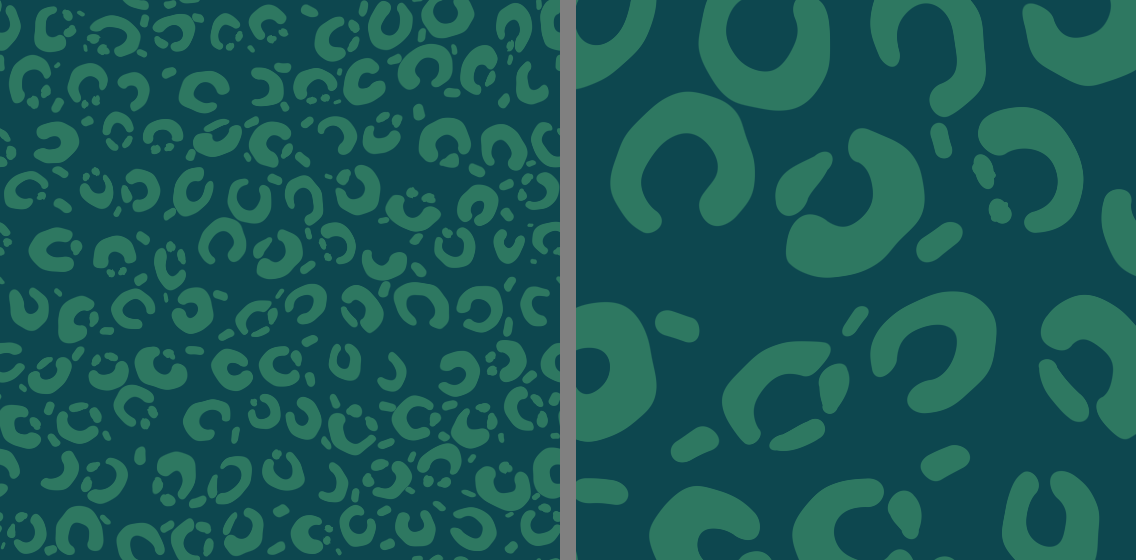
Left: the whole. Right: its middle third, enlarged.
Give the GLSL for this pattern, as a Shadertoy shader.

```glsl
// Seamless leopard rosettes: broken, hand-cut rings and loose spots in green on deep teal.

const float PI = 3.14159265;
const float CELLS = 10.0; // rosettes per side, even so that staggered rows wrap

vec4 hash4(vec2 c) {
    vec4 q = fract(c.xyxy * vec4(0.1031, 0.1030, 0.0973, 0.1099));
    q += dot(q, q.wzxy + 33.33);
    return fract((q.xxyz + q.yzzw) * q.zywx);
}

float gradientDot(vec2 corner, vec2 offset, float period) {
    float angle = 2.0 * PI * hash4(mod(corner, period) + 51.0).x;
    return dot(vec2(cos(angle), sin(angle)), offset);
}

// Gradient noise that repeats after a whole number of lattice steps
float noise(vec2 p, float period) {
    vec2 i = floor(p), f = p - i;
    vec2 u = f * f * f * (f * (f * 6.0 - 15.0) + 10.0);
    vec2 e = vec2(1.0, 0.0);
    return mix(
        mix(gradientDot(i, f, period), gradientDot(i + e, f - e, period), u.x),
        mix(gradientDot(i + e.yx, f - e.yx, period), gradientDot(i + 1.0, f - 1.0, period), u.x),
        u.y);
}

vec2 noise2(vec2 p, float period) {
    return vec2(noise(p, period), noise(p + vec2(1.37, 2.71), period));
}

// Jittered centre of a rosette in a staggered grid
vec2 centre(vec2 id) {
    vec2 jitter = hash4(mod(id, CELLS) + 7.0).xy - 0.5;
    return id + 0.5 + vec2(0.5 * mod(id.y, 2.0), 0.0) + 0.34 * jitter;
}

// Outer radius that leaves a channel to the nearest neighbour
float outerRadius(vec2 id, vec2 c) {
    float nearest = 2.0;
    for (int k = 0; k < 9; k++) {
        if (k == 4) continue;
        vec2 step = vec2(k % 3, k / 3) - 1.0;
        nearest = min(nearest, distance(c, centre(id + step)));
    }
    return clamp(0.5 * nearest - 0.02, 0.25, 0.44);
}

// Round-ended arc whose width swells in the middle and leans to one end
float arc(vec2 p, float radius, float mid, float halfAngle, float width, float lean) {
    float a = mod(atan(p.y, p.x) - mid + PI, 2.0 * PI) - PI;
    a = clamp(a, -halfAngle, halfAngle);
    float t = a / halfAngle;
    vec2 nearest = radius * vec2(cos(mid + a), sin(mid + a));
    return distance(p, nearest) - width * (1.08 + lean * t - 0.2 * t * t);
}

// Open ring with none, one or two short strokes in its gap
float rosette(vec2 p, vec2 id) {
    vec2 c = centre(id);
    vec4 h = hash4(mod(id, CELLS) + 101.0), k = hash4(mod(id, CELLS) + 203.0);
    float outer = outerRadius(id, c);
    float width = outer * mix(0.24, 0.34, h.x);
    float radius = outer - width;
    float halfAngle = mix(1.3, 2.6, h.y);
    float mid = 2.0 * PI * h.z;

    float tilt = PI * h.w;
    vec2 q = mat2(cos(tilt), -sin(tilt), sin(tilt), cos(tilt)) * (p - c);
    q.y *= 1.0 + 0.25 * k.x;
    float d = arc(q, radius, mid, halfAngle, width, 0.5 * (k.y - 0.5));

    float strokeWidth = 0.2 * outer;
    float room = PI - halfAngle - (width + strokeWidth + 0.05) / radius;
    if (room < 0.02 || k.z > 0.85) return d;
    float split = (strokeWidth + 0.03) / radius;
    if (room < split + 0.1)
        return min(d, arc(q, radius, mid + PI, room, strokeWidth, 0.2));
    float halfStroke = 0.5 * (room - split);
    for (float side = -1.0; side < 2.0; side += 2.0)
        d = min(d, arc(q, radius, mid + PI + side * (split + halfStroke), halfStroke,
                       strokeWidth, 0.5 * (k.w - 0.5)));
    return d;
}

// Loose spot in the space between three rosettes, above or below the row
float spot(vec2 p, vec2 id, float side) {
    vec4 h = hash4(mod(id, CELLS) + 307.0 + 40.0 * side);
    vec2 a = centre(id), b = centre(id + vec2(1.0, 0.0));
    vec2 c = centre(id + vec2(mod(id.y, 2.0), side));
    vec2 m = (a + b + c) / 3.0;
    float size = min(min(distance(m, a), distance(m, b)), distance(m, c)) - 0.46;
    if (size < 0.05 || h.x > 0.65) return 1.0;
    size = min(size, 0.13);
    vec2 axis = vec2(cos(PI * h.y), sin(PI * h.y));
    float along = clamp(dot(p - m, axis), -0.5 * size, 0.5 * size);
    return distance(p, m + along * axis) - 0.65 * size;
}

void mainImage(out vec4 fragColor, in vec2 fragCoord) {
    vec2 p = CELLS * fragCoord / iResolution.xy;
    // Broad drift loosens the rows, fine wobble makes the edges hand-cut
    vec2 q = p + 0.35 * noise2(p * 0.4, 4.0) + 0.055 * noise2(p * 3.0, 30.0);

    float d = 1.0;
    for (int k = 0; k < 9; k++) {
        vec2 id = floor(q) + vec2(k % 3, k / 3) - 1.0;
        d = min(d, rosette(q, id));
        d = min(d, min(spot(q, id, 1.0), spot(q, id, -1.0)));
    }

    float soft = 0.7 * CELLS / min(iResolution.x, iResolution.y);
    vec3 teal = vec3(0.05, 0.28, 0.31), green = vec3(0.18, 0.47, 0.38);
    fragColor = vec4(mix(green, teal, smoothstep(-soft, soft, d)), 1.0);
}
```
